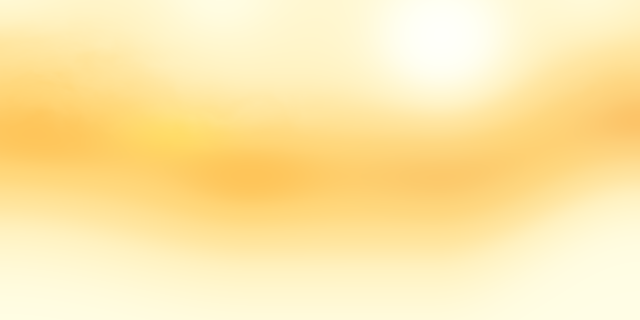
Write a Shadertoy shader that draws this background.

```glsl
// Soft golden sky: a warm cloud band, a white sun glow and faint wisps.

float hash(vec2 p) {
    p = fract(p * vec2(0.1031, 0.1137));
    p += dot(p, p.yx + 33.33);
    return fract((p.x + p.y) * p.x * 7.31);
}

float noise(vec2 p) {
    vec2 i = floor(p), f = fract(p);
    f = f * f * (3.0 - 2.0 * f);
    return mix(mix(hash(i), hash(i + vec2(1, 0)), f.x),
               mix(hash(i + vec2(0, 1)), hash(i + vec2(1, 1)), f.x), f.y);
}

float fbm(vec2 p) {
    float sum = 0.0, amp = 0.5;
    for (int i = 0; i < 5; i++) {
        sum += amp * noise(p);
        p = mat2(1.6, 1.2, -1.2, 1.6) * p + 7.3;
        amp *= 0.5;
    }
    return sum;
}

// Gaussian spot with separate horizontal and vertical radii
float spot(vec2 p, vec2 center, vec2 radius) {
    vec2 d = (p - center) / radius;
    return exp(-dot(d, d));
}

// Cream to amber ramp
vec3 warmRamp(float heat) {
    vec3 c = mix(vec3(1.0, 1.0, 0.92), vec3(1.0, 0.96, 0.79), smoothstep(0.0, 0.27, heat));
    c = mix(c, vec3(1.0, 0.89, 0.60), smoothstep(0.2, 0.57, heat));
    c = mix(c, vec3(1.0, 0.84, 0.475), smoothstep(0.5, 0.8, heat));
    return mix(c, vec3(0.995, 0.765, 0.34), smoothstep(0.75, 1.02, heat));
}

void mainImage(out vec4 fragColor, in vec2 fragCoord) {
    // The canvas spans 2 x 1 units
    vec2 p = fragCoord / iResolution.xy * vec2(2.0, 1.0);

    // Curved warm band, with its own falloff above and below
    float left = 1.0 - smoothstep(0.0, 0.8, p.x);
    float right = smoothstep(1.35, 2.0, p.x);
    float dy = p.y - (0.45 + 0.12 * left + 0.17 * right);
    float width = dy > 0.0 ? 0.27 + 0.08 * left + 0.02 * right
                           : 0.28 - 0.05 * right;
    float heat = 0.81 * exp(-dy * dy / (width * width));
    heat += 0.19 * smoothstep(0.1, 0.5, dy) + 0.07 * smoothstep(0.1, 0.5, -dy);

    // Denser amber patches
    heat += 0.16 * spot(p, vec2(0.12, 0.60), vec2(0.28, 0.17));
    heat += 0.16 * spot(p, vec2(0.78, 0.45), vec2(0.24, 0.15));
    heat += 0.09 * spot(p, vec2(1.38, 0.45), vec2(0.28, 0.14));
    heat += 0.10 * spot(p, vec2(2.0, 0.63), vec2(0.16, 0.12));

    // Pale openings along the top
    heat -= 0.12 * spot(p, vec2(0.68, 1.0), vec2(0.20, 0.16));
    heat -= 0.18 * spot(p, vec2(0.0, 1.0), vec2(0.25, 0.10));
    heat -= 0.12 * spot(p, vec2(1.86, 1.0), vec2(0.18, 0.14));

    // Cloud wisps at the upper left and far right
    float wisps = fbm(p * vec2(7.0, 15.0) + fbm(p * 6.0) * 2.0) - 0.48;
    float wispMask = spot(p, vec2(0.15, 0.78), vec2(0.32, 0.13))
                   + 0.6 * spot(p, vec2(0.7, 0.63), vec2(0.35, 0.08))
                   + 0.5 * spot(p, vec2(1.85, 0.75), vec2(0.10, 0.08));
    heat -= 0.22 * wisps * wispMask;

    // Sun glow
    float sun = spot(p, vec2(1.38, 0.89), vec2(0.22, 0.20));
    heat *= 1.0 - sun;
    vec3 color = warmRamp(heat);
    color = mix(color, vec3(1.0, 1.0, 0.98), sun * sun);

    // Local tints: yellow streak, peach on the right
    color += vec3(0.0, 0.02, -0.07) * spot(p, vec2(0.54, 0.58), vec2(0.18, 0.08));
    color += vec3(-0.01, -0.025, 0.02) * spot(p, vec2(2.0, 0.62), vec2(0.24, 0.14));
    color += vec3(-0.01, -0.01, 0.02) * spot(p, vec2(1.40, 0.45), vec2(0.28, 0.12));
    fragColor = vec4(clamp(color, 0.0, 1.0), 1.0);
}
```
